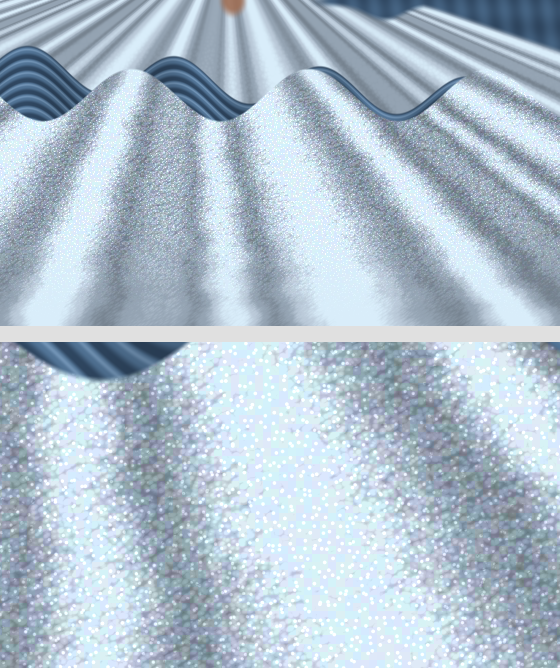
Top: the whole. Bottom: its middle third, enlarged.
A Shadertoy shader for this texture:

```glsl
// Overlapping corrugated metal sheets in perspective, with a blue stack of cut edges.

const float TAU = 6.2831853;

vec2 hash2(vec2 p) {
    p = fract(p * vec2(0.1031, 0.1137));
    p += dot(p, p.yx + 33.33);
    return fract((p.xx + p.yx) * p.yy * vec2(1.0, 1.7));
}

// Cellular noise: distance to the nearest scattered point
float cellular(vec2 p) {
    vec2 cell = floor(p), f = fract(p);
    float nearest = 2.0;
    for (int j = -1; j <= 1; j++)
    for (int i = -1; i <= 1; i++) {
        vec2 o = vec2(i, j);
        nearest = min(nearest, length(o + hash2(cell + o + 50.0) - f));
    }
    return nearest;
}

// Soft stripe, repeated once per corrugation
float stripe(float u, float center, float width) {
    float d = fract(u - center + 0.5) - 0.5;
    return exp(-d * d / (width * width));
}

// Reflected light across one corrugation; crests lie at whole numbers
float corrugation(float u) {
    float light = 0.37 + 0.05 * sin(u * 2.3 + 1.0);
    light += 0.52 * stripe(u, 0.02, 0.065) + 0.50 * stripe(u, 0.68, 0.11);
    light += 0.36 * stripe(u, 0.42, 0.05);
    light -= 0.24 * stripe(u, 0.15, 0.045) + 0.20 * stripe(u, 0.34, 0.03);
    light -= 0.26 * stripe(u, 0.51, 0.04) + 0.20 * stripe(u, 0.89, 0.07);
    return light;
}

vec3 metal(float light) {
    vec3 c = mix(vec3(0.40, 0.44, 0.48), vec3(0.46, 0.51, 0.56), smoothstep(-0.1, 0.15, light));
    c = mix(c, vec3(0.58, 0.64, 0.70), smoothstep(0.12, 0.36, light));
    c = mix(c, vec3(0.73, 0.79, 0.85), smoothstep(0.36, 0.60, light));
    return mix(c, vec3(0.85, 0.93, 0.98), smoothstep(0.58, 0.82, light));
}

// Far sheets, out of focus, with a dark blue yard behind them
vec3 farSheets(vec2 p) {
    float depth = max(1.2 - p.y, 0.05);
    float u = ((p.x - 0.695) / depth + 0.45) / 1.17;
    float light = 0.06 + 0.85 * corrugation(u);
    light += 0.06 * (0.5 - cellular(p * 90.0)) * smoothstep(1.0, 0.75, p.y);
    vec3 c = metal(light);

    float skyline = 0.985 - 0.34 * max(p.x - 1.3, 0.0) - 0.045 * exp(-pow((p.x - 1.18) / 0.08, 2.0));
    float slats = 0.5 + 0.3 * sin(p.x * 95.0 + p.y * 12.0) + 0.2 * sin(p.y * 60.0);
    vec3 yard = mix(vec3(0.18, 0.27, 0.37), vec3(0.31, 0.44, 0.57), slats * 0.7);
    c = mix(c, yard, smoothstep(-0.012, 0.012, p.y - skyline) * smoothstep(0.94, 1.02, p.x));

    float rust = smoothstep(0.05, 0.02, length((p - vec2(0.715, 1.0)) * vec2(1.0, 0.8)));
    return mix(c, vec3(0.62, 0.43, 0.33), rust * 0.9);
}

// Nested cut edges, measured by depth below the top one
vec3 cutEdges(float below, float x) {
    float layer = fract(below / 0.036);
    float lit = smoothstep(0.0, 0.2, layer) * smoothstep(0.85, 0.5, layer);
    vec3 c = mix(vec3(0.18, 0.27, 0.37), vec3(0.31, 0.44, 0.57), lit);
    c += 0.12 * exp(-pow((layer - 0.3) / 0.1, 2.0));
    return c * (0.95 + 0.08 * sin(x * 23.0));
}

vec3 nearSheet(vec2 p) {
    float depth = 1.235 - p.y;
    float u = ((p.x - 0.576) / depth + 0.385) / 1.19;
    u += 0.006 * sin(p.y * 31.0 + u * 9.0) + 0.004 * sin(p.y * 67.0 - p.x * 21.0);
    float light = corrugation(u);

    // Brushed scratches and glitter, sharpest in the middle distance
    float focus = smoothstep(0.0, 0.38, p.y) * smoothstep(0.85, 0.65, p.y);
    vec2 along = mat2(0.82, -0.57, 0.57, 0.82) * p;
    float scratches = 0.5 - cellular(along * vec2(45.0, 150.0));
    float grain = 0.5 - cellular(p * vec2(150.0, 170.0));
    float blotches = 0.5 - cellular(p * vec2(17.0, 11.0));
    light += (0.08 + 0.24 * focus) * scratches + 0.34 * focus * grain + 0.07 * blotches;

    vec3 c = metal(light);
    float glint = smoothstep(0.26, 0.08, cellular(p * 105.0 + 7.0));
    c += glint * focus * 0.2 * smoothstep(0.1, 0.4, light);
    vec3 tint = cos(TAU * (hash2(floor(p * 120.0)).x + vec3(0.0, 0.33, 0.67)));
    return c + 0.025 * focus * tint;
}

void mainImage(out vec4 fragColor, in vec2 fragCoord) {
    vec2 p = fragCoord / iResolution.y;
    float soft = max(0.004, 1.2 / iResolution.y);

    // Wavy rims of the far stack and of the near sheet
    float farRim = 0.80 - 0.07 * p.x + 0.065 * cos(TAU * (p.x - 0.09) / 0.448);
    float nearRim = 0.708 + 0.08 * cos(TAU * (p.x - 0.404) / 0.545);

    vec3 color = farSheets(p);
    color = mix(color, cutEdges(farRim - p.y, p.x), smoothstep(-soft, soft, farRim - p.y));
    color = mix(color, nearSheet(p), smoothstep(-soft, soft, nearRim - p.y));
    fragColor = vec4(clamp(color, 0.0, 1.0), 1.0);
}
```
